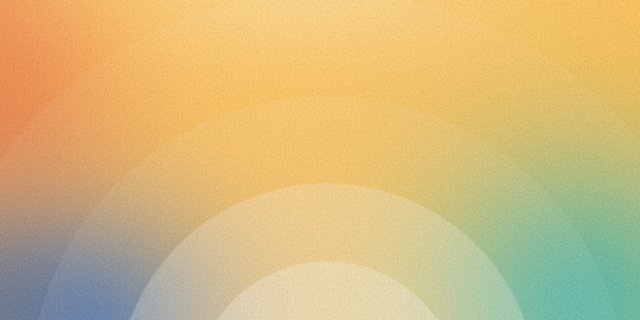
Reproduce this background procedurally as a WebGL 1 fragment shader.

```glsl
precision highp float;
// Grainy sunrise gradient with four pale concentric discs rising from below.

uniform vec2 u_resolution;

// Colours of the soft gradient
const vec3 AMBER  = vec3(0.970, 0.745, 0.350);
const vec3 PALE   = vec3(0.970, 0.845, 0.600);
const vec3 ORANGE = vec3(0.915, 0.540, 0.320);
const vec3 BLUE   = vec3(0.330, 0.450, 0.640);
const vec3 TEAL   = vec3(0.340, 0.700, 0.630);
const vec3 SLATE  = vec3(0.380, 0.420, 0.520);
const vec3 CREAM  = vec3(0.930, 0.915, 0.860);

// Discs: shared centre, radii and veil strengths from outer to inner
const vec2 DISC_CENTRE = vec2(1.023, -0.232);
const vec4 DISC_RADII  = vec4(1.257, 0.932, 0.659, 0.415);
const vec4 DISC_VEILS  = vec4(0.06, 0.08, 0.27, 0.36);

// Film grain
const float GRAIN_SCALE  = 150.0;
const float GRAIN_AMOUNT = 0.045;

// Elliptical Gaussian falloff, 1 at the centre
float glow(vec2 p, vec2 centre, vec2 spread) {
  vec2 d = (p - centre) / spread;
  return exp(-dot(d, d));
}

// Pseudo-random unit gradient for a lattice cell
vec2 gradient(vec2 cell) {
  vec3 q = fract(cell.xyx * vec3(0.1031, 0.1030, 0.0973));
  q += dot(q, q.yzx + 33.33);
  float angle = 6.28318 * fract((q.x + q.y) * q.z);
  return vec2(cos(angle), sin(angle));
}

float gradientNoise(vec2 p) {
  vec2 i = floor(p);
  vec2 f = fract(p);
  vec2 u = f * f * f * (f * (f * 6.0 - 15.0) + 10.0);
  vec2 e = vec2(1.0, 0.0);
  float a = dot(gradient(i), f);
  float b = dot(gradient(i + e.xy), f - e.xy);
  float c = dot(gradient(i + e.yx), f - e.yx);
  float d = dot(gradient(i + e.xx), f - e.xx);
  return mix(mix(a, b, u.x), mix(c, d, u.x), u.y);
}

// Soft patches of colour over an amber ground
vec3 background(vec2 p) {
  vec3 color = AMBER;
  color = mix(color, ORANGE, glow(p, vec2(-0.05, 0.72), vec2(0.42, 0.55)));
  color = mix(color, PALE, 0.70 * glow(p, vec2(0.95, 1.04), vec2(0.70, 0.24)));
  color = mix(color, TEAL, glow(p, vec2(1.82, 0.04), vec2(0.50, 0.48)));
  color = mix(color, BLUE, glow(p, vec2(0.24, -0.02), vec2(0.48, 0.37)));
  color = mix(color, SLATE, 0.70 * glow(p, vec2(-0.04, 0.0), vec2(0.22, 0.28)));
  return color;
}

void main() {
  // Height spans 0..1; width spans 0..2 at any canvas size
  vec2 p = gl_FragCoord.xy / u_resolution * vec2(2.0, 1.0);
  float edge = 1.0 / u_resolution.y;
  vec3 color = background(p);

  // Nested translucent discs
  float dist = length(p - DISC_CENTRE);
  for (int i = 0; i < 4; i++) {
    float inside = 1.0 - smoothstep(-edge, edge, dist - DISC_RADII[i]);
    color = mix(color, CREAM, DISC_VEILS[i] * inside);
  }

  // Fine grain
  color += GRAIN_AMOUNT * gradientNoise(p * GRAIN_SCALE);
  gl_FragColor = vec4(clamp(color, 0.0, 1.0), 1.0);
}
```
